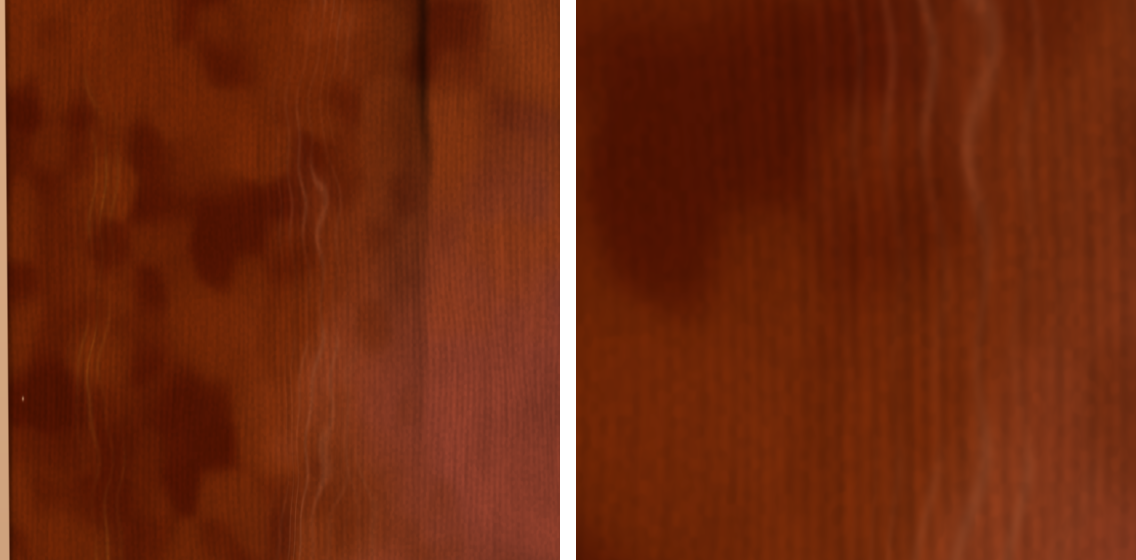
Left: the whole. Right: its middle third, enlarged.
Give the GLSL for this texture, as a Shadertoy shader.

```glsl
const vec3 DARK  = vec3(0.325, 0.075, 0.006);
const vec3 BROWN = vec3(0.405, 0.135, 0.018);
const vec3 RUST  = vec3(0.470, 0.190, 0.060);
const vec3 ROSE  = vec3(0.510, 0.225, 0.160);
const vec3 OCHRE = vec3(0.530, 0.270, 0.070);
const vec3 PALE  = vec3(0.570, 0.300, 0.180);
const vec3 CREAM = vec3(0.840, 0.660, 0.510);

vec3 hash3(vec2 cell) {
    vec3 h = fract(cell.xyx * vec3(0.1031, 0.1030, 0.0973));
    h += dot(h, h.yxz + 33.33);
    return fract((h.xxy + h.yzz) * h.zyx);
}

// Soft cellular noise: random tones blended by distance to each cell point
float cellNoise(vec2 p) {
    vec2 cell = floor(p);
    float tone = 0.0, total = 0.0;
    for (int y = -1; y <= 1; y++) {
        for (int x = -1; x <= 1; x++) {
            vec2 id = cell + vec2(x, y);
            vec3 h = hash3(id + 50.0);
            vec2 d = id + 0.2 + 0.6 * h.xy - p;
            float weight = exp(-5.0 * dot(d, d));
            tone += weight * h.z;
            total += weight;
        }
    }
    return tone / total;
}

float bell(float d, float width) {
    return exp(-d * d / (width * width));
}

float wobble(float y, float seed) {
    return 0.012 * sin(y * 9.0 + seed) + 0.006 * sin(y * 23.0 + seed * 2.3)
         + 0.003 * sin(y * 51.0 + seed * 4.1);
}

// Contour lines that meander around one upright axis
float figure(vec2 p, float axis, float width, float seed) {
    float d = p.x - axis - wobble(p.y, seed);
    float warp = cellNoise(vec2(p.x * 16.0, p.y * 5.0) + seed);
    float line = pow(0.5 + 0.5 * sin(d * 260.0 + warp * 15.0), 4.0);
    float patches = smoothstep(0.3, 0.75, cellNoise(vec2(p.x * 18.0, p.y * 7.0) + seed * 3.0));
    return bell(d, width) * (0.7 * line * (0.3 + 0.7 * patches) + 0.25 * patches);
}

// Fine upright pores, fading in and out
float grain(vec2 p) {
    float bend = cellNoise(p * vec2(9.0, 3.0) + 7.0);
    float fade = 0.3 + 0.7 * cellNoise(p * vec2(12.0, 5.0) + 21.0);
    float fine = sin(p.x * 620.0 + bend * 14.0 + 2.0 * sin(p.y * 11.0));
    float streak = cellNoise(p * vec2(140.0, 9.0)) - 0.5;
    return fade * (0.045 * fine + 0.13 * streak);
}

// Stained wood, from dark brown at the left to a rosy sheen at lower right
vec3 stain(vec2 p) {
    float blotch = 0.6 * cellNoise(p * vec2(7.0, 6.0)) + 0.4 * cellNoise(p * vec2(17.0, 13.0) + 9.0);
    float cloud = blotch - 0.5;
    float light = smoothstep(0.4, 0.92, p.x + 0.25 * (0.5 - p.y) + 0.4 * cloud);
    float sheen = smoothstep(0.55, 0.9, p.x + 0.35 * cloud)
                * (1.0 - smoothstep(0.35, 0.85, p.y + 0.4 * cloud));
    vec3 color = mix(DARK, BROWN, smoothstep(0.22, 0.62, blotch));
    color = mix(color, RUST, light);
    color = mix(color, ROSE, 0.95 * sheen);
    return color * (1.0 + 0.22 * cloud);
}

// Shading beside the board joint, with a dark crack at its upper end
float joint(vec2 p, float axis) {
    float d = p.x - axis - 0.3 * wobble(p.y, 2.0);
    float side = smoothstep(-0.14, -0.02, d) * (1.0 - smoothstep(-0.005, 0.02, d));
    float crack = bell(d, 0.011) * smoothstep(0.62, 0.85, p.y);
    return 1.0 - 0.17 * side * smoothstep(0.0, 0.6, p.y) - 0.33 * crack;
}

void mainImage(out vec4 fragColor, in vec2 fragCoord) {
    vec2 p = fragCoord / iResolution.xy;

    // Wood body
    vec3 color = stain(p) * joint(p, 0.757);
    color = mix(color, OCHRE, 0.5 * figure(p, 0.18, 0.032, 1.3));
    color = mix(color, PALE, 0.55 * figure(p, 0.565, 0.05, 4.7));
    color = mix(color, PALE, 0.3 * figure(p, 0.65, 0.03, 8.2) * (1.0 - p.y));

    // Pores and speckle
    float speckle = cellNoise(p * vec2(210.0, 150.0)) - 0.5;
    color *= 1.0 + grain(p) + 0.09 * speckle;

    // Pale fleck and slanted wall strip with its shadow
    float fleck = bell(p.x - 0.041, 0.002) * bell(p.y - 0.288, 0.004);
    color = mix(color, CREAM, 0.7 * fleck);
    float edge = p.x - mix(0.017, 0.009, p.y);
    color *= 1.0 - 0.3 * bell(edge, 0.008);
    color = mix(CREAM * (0.96 + 0.06 * p.y), color, smoothstep(-0.002, 0.002, edge));

    fragColor = vec4(color, 1.0);
}
```
